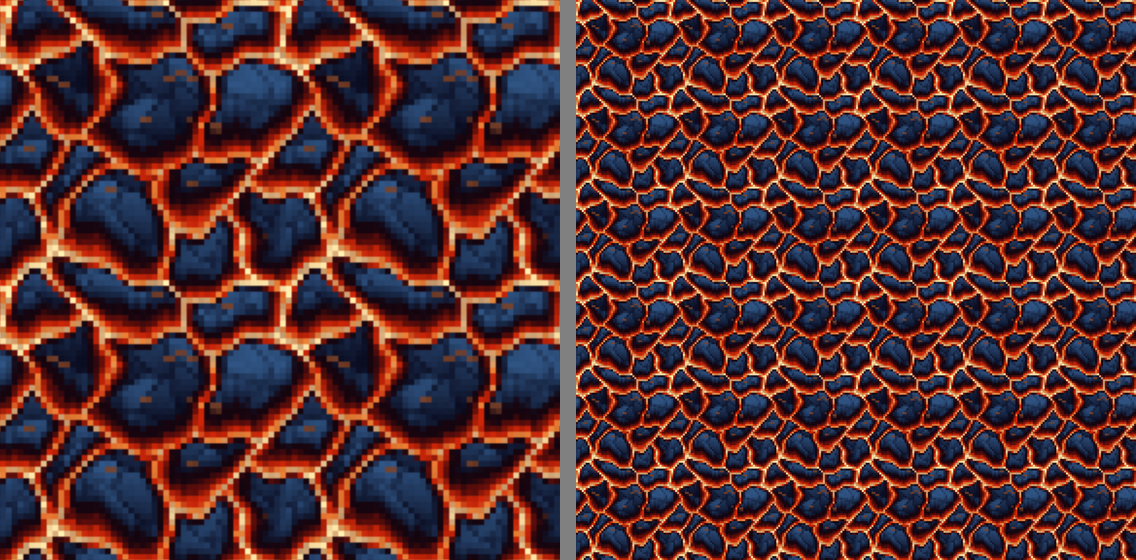
Left: one tile. Right: repeated 3 by 3.
Reproduce this texture procedurally as a WebGL 2 fragment shader.

```glsl
#version 300 es
precision highp float;
// Pixelated blue-black rocks on glowing lava seams, two by two tiles of 48 mosaic cells.
uniform vec2 u_resolution;
out vec4 fragColor;

const float TILE = 48.0;
const float TAU = 6.28319;

float hash(vec2 p) {
  vec3 q = fract(vec3(p.xyx) * vec3(0.1031, 0.1030, 0.0973));
  q += dot(q, q.yzx + 33.33);
  return fract((q.x + q.y) * q.z);
}

vec2 hash2(vec2 p) {
  return vec2(hash(p + 17.3), hash(p + 91.7));
}

// Centre (xy) and size weight (z) of a rock; 3 by 4 shuffled rocks wrap per tile.
vec3 rockSite(vec2 g) {
  vec2 id = mod(g, vec2(3.0, 4.0));
  vec2 jitter = (hash2(id * 3.7) - 0.5) * vec2(0.7, 0.75);
  float rowShift = 0.8 * hash(vec2(id.y, 29.0));
  vec2 centre = g + 0.5 + jitter + vec2(rowShift, 0.0);
  return vec3(centre * vec2(16.0, 12.0), 60.0 * hash(id + 5.1));
}

float power(vec2 p, vec3 site) {
  vec2 d = p - site.xy;
  return dot(d, d) - site.z;
}

// Depth from the seam into a rock: 0 on the seam, 1 where stone begins.
// Lower sides get a tall glowing wall. y: next nearest seam, z: shade of the rock.
vec3 seamDepth(vec2 p) {
  vec2 base = floor(p / vec2(16.0, 12.0));
  vec3 own = vec3(0.0);
  float best = 1e5;
  for (int j = -2; j <= 2; j++)
    for (int i = -2; i <= 2; i++) {
      vec3 site = rockSite(base + vec2(i, j));
      float k = power(p, site);
      if (k < best) { best = k; own = site; }
    }
  vec2 depth = vec2(9.0);
  float wall = 4.0 * fract(own.z * 0.61) - 1.7;
  for (int j = -2; j <= 2; j++)
    for (int i = -2; i <= 2; i++) {
      vec3 site = rockSite(base + vec2(i, j));
      vec2 away = site.xy - own.xy;
      float gap = length(away);
      if (gap < 0.01) continue;
      float d = (power(p, site) - best) / (2.0 * gap), up = away.y / gap;
      d /= 2.4 - 2.4 * up + 1.0 * up * up + wall * max(-up, 0.0);
      if (d < depth.x) depth = vec2(d, depth.x);
      else depth.y = min(depth.y, d);
    }
  return vec3(depth, fract(own.z * 0.37));
}

// Tone of chipped stone facets from cellular noise, darker along the cracks.
float facetTone(vec2 p) {
  vec2 q = p / 6.0, base = floor(q);
  float f1 = 9.0, f2 = 9.0, tone = 0.0;
  for (int j = -1; j <= 1; j++)
    for (int i = -1; i <= 1; i++) {
      vec2 g = base + vec2(i, j), id = mod(g, 8.0);
      vec2 d = q - g - hash2(id + 40.0);
      float dist = length(d);
      if (dist < f1) {
        f2 = f1;
        f1 = dist;
        tone = 0.25 + 0.6 * hash(id + 63.0) + 0.5 * d.y;
      } else f2 = min(f2, dist);
    }
  return tone * mix(0.45, 1.0, smoothstep(0.0, 0.22, f2 - f1));
}

// Colour of one mosaic cell.
vec3 mosaic(vec2 cell) {
  cell = mod(cell, TILE);
  vec2 a = cell * TAU / TILE;
  // Broad warp makes rocks uneven in size, fine warp makes them lumpy
  vec2 p = cell + 0.5 + vec2(2.6, 2.2) * sin(a.yx + vec2(0.6, 3.9)) + 1.1 * sin(a * 2.0 + vec2(4.0, 1.2));
  p += 0.7 * sin(a.yx * 4.0 + vec2(1.0, 2.3)) + 0.3 * sin(a.yx * 7.0 + a * 2.0);
  vec3 depth = seamDepth(p);
  float streak = hash(vec2(cell.x, 7.0)) - 0.5;
  float facet = facetTone(p);
  float s = depth.x * (1.0 + 0.2 * streak) - 0.12 * exp(-3.0 * depth.y);
  // One hotter region per tile
  float heat = cos(a.x - 0.3) + cos(a.y - 0.1);
  s -= 0.06 * heat;

  // Lava cooling from white-hot junctions to black shadow
  vec3 c = mix(vec3(1.0, 0.90, 0.66), vec3(0.80, 0.63, 0.45), smoothstep(-0.09, 0.01, s));
  c = mix(c, vec3(0.89, 0.48, 0.20), smoothstep(0.03, 0.09, s));
  c = mix(c, vec3(0.78, 0.14, 0.03), smoothstep(0.12, 0.20, s));
  c = mix(c, vec3(0.36, 0.05, 0.04), smoothstep(0.28, 0.42, s));
  c = mix(c, vec3(0.09, 0.02, 0.06), smoothstep(0.48, 0.68, s));
  c *= 1.0 - 0.10 * mod(cell.x, 2.0) * smoothstep(0.1, 0.3, s);

  // Stone faces with a few embers
  float tone = (facet + 0.35 * depth.z - 0.12) * mix(0.3, 1.1, smoothstep(0.85, 1.4, s));
  vec3 stone = mix(vec3(0.04, 0.05, 0.13), vec3(0.18, 0.32, 0.50), clamp(tone, 0.0, 1.0));
  float ember = step(0.98, hash(floor(cell / vec2(2.0, 1.0)) + 130.0));
  stone = mix(stone, vec3(0.50, 0.25, 0.13), 0.8 * ember);
  c = mix(c, stone, smoothstep(0.84, 0.98, s + 0.16 * (facet - 0.5)));
  return c * (0.94 + 0.12 * hash(cell + 211.0));
}

void main() {
  vec2 q = gl_FragCoord.xy / u_resolution * TILE * 2.0 - 0.5;
  vec2 cell = floor(q);
  // Softened borders between mosaic cells
  vec2 t = smoothstep(0.27, 0.73, q - cell);
  vec3 low = mix(mosaic(cell), mosaic(cell + vec2(1.0, 0.0)), t.x);
  vec3 high = mix(mosaic(cell + vec2(0.0, 1.0)), mosaic(cell + 1.0), t.x);
  fragColor = vec4(mix(low, high, t.y), 1.0);
}
```
